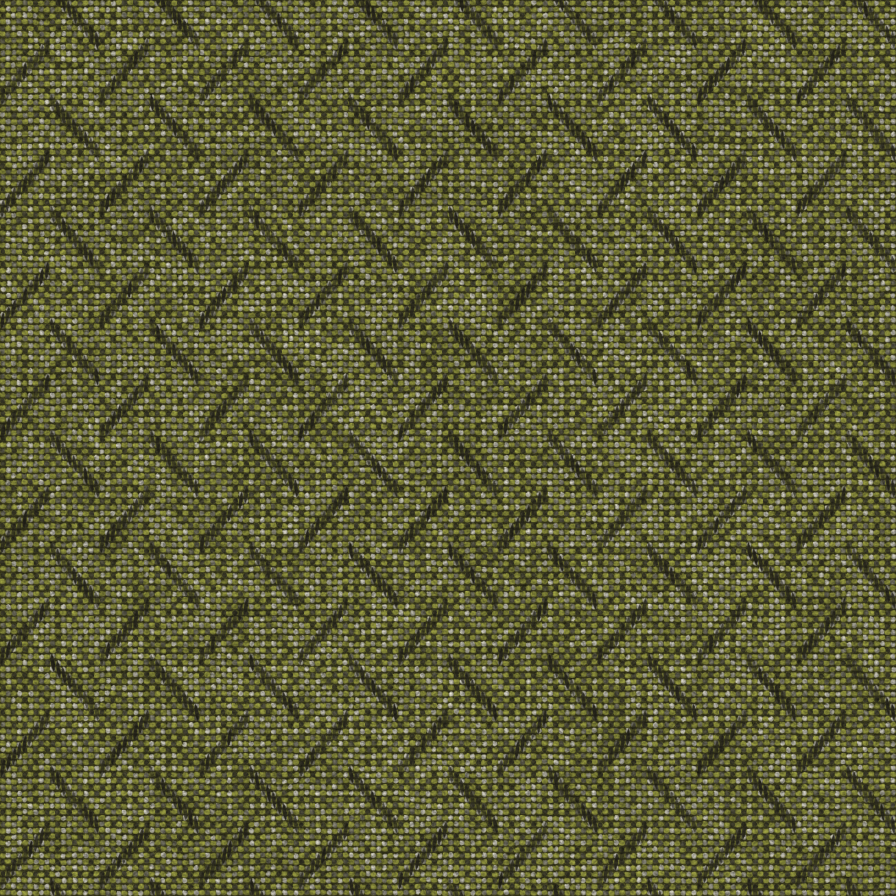
This texture is drawn by a WebGL 1 fragment shader. Its source:

```glsl
precision highp float;
// Woven upholstery cloth: green weft over a mottled grey warp in plain weave,
// with short diagonal rows of thin dark warp floats forming a broken zigzag.
// Each thread crossing is shaded from its grid index; 9 x 8 repeats of 18 x 18 threads.

uniform vec2 u_resolution;

float hash(vec2 p) {
  return fract(sin(dot(p, vec2(127.1, 311.7))) * 43758.55);
}

vec2 gradient(vec2 p) {
  float a = 6.2832 * hash(p);
  return vec2(cos(a), sin(a));
}

float gradientNoise(vec2 p) {
  vec2 i = floor(p), f = fract(p);
  vec2 s = f * f * f * (f * (f * 6.0 - 15.0) + 10.0);
  vec2 e = vec2(1.0, 0.0);
  float low = mix(dot(gradient(i), f), dot(gradient(i + e.xy), f - e.xy), s.x);
  float high = mix(dot(gradient(i + e.yx), f - e.yx), dot(gradient(i + e.xx), f - e.xx), s.x);
  return mix(low, high, s.y);
}

// 1 at the crossing where a long warp float is centred
float floatCentre(vec2 id) {
  vec2 k = floor(mod(id + vec2(9.5, 2.5), 18.0));
  float column = k.y < 9.0 ? k.y : 26.0 - k.y;
  return 1.0 - step(0.5, abs(k.x - column));
}

vec3 weftColor(vec2 f, vec2 id, float fibre) {
  float crown = smoothstep(0.0, 0.75, 1.0 - 3.7 * f.y * f.y - 1.6 * f.x * f.x);
  vec3 green = mix(vec3(0.20, 0.195, 0.10), vec3(0.47, 0.48, 0.20), crown);
  return green * (0.92 + 0.16 * hash(id + 17.0) + 0.4 * fibre);
}

vec3 warpColor(vec2 f, vec2 id, float fibre) {
  // alternate ends lean grey or charcoal, with random mottling
  float tone = 0.75 * hash(id) + 0.25 * mod(id.x, 2.0);
  vec3 yarn = mix(vec3(0.19, 0.185, 0.13), vec3(0.61, 0.60, 0.56), smoothstep(0.12, 0.8, tone));
  float shade = 1.08 - 1.0 * f.x * f.x - 1.3 * f.y * f.y;
  return yarn * (shade + 0.5 * fibre);
}

vec3 cloth(vec2 u) {
  vec2 g = vec2(u.x, 1.0 - u.y) * vec2(162.0, 144.0);
  // slightly uneven thread spacing
  g += 0.2 * vec2(gradientNoise(g * 0.23), gradientNoise(g * 0.19 + 40.0));
  vec2 id = floor(g);
  float fibre = gradientNoise(g * vec2(1.7, 2.3) + 9.0) + 0.4 * gradientNoise(g * vec2(3.9, 4.7));

  // each crossing sits a little off its place
  vec2 jitter = vec2(hash(id + 31.0), hash(id + 57.0)) - 0.5;
  vec2 f = fract(g) - 0.5;
  vec2 bump = f + 0.15 * fibre + 0.16 * jitter;

  float centre = floatCentre(id);
  float above = floatCentre(id + vec2(0.0, 1.0));
  float below = floatCentre(id - vec2(0.0, 1.0));
  float figure = max(centre, max(above, below));
  float warpOver = mod(id.x + id.y, 2.0) < 0.5 ? 1.0 : 0.0;

  vec3 color = weftColor(bump, id, fibre);

  if (warpOver > 0.5) {
    float rim = length(bump / vec2(0.47, 0.45));
    color = mix(color * 0.85, warpColor(bump, id, fibre), smoothstep(1.15, 0.75, rim));
  }

  if (figure > 0.5) {
    // long float: a short dark stroke leaning along its diagonal, uneven in strength
    float along = f.y + below - above;
    vec2 middle = id + vec2(0.0, above - below);
    float lean = mod(middle.y + 2.5, 18.0) < 9.0 ? 0.14 : -0.14;
    float across = abs(f.x + 0.08 * fibre - lean * along);
    float width = 0.36 - 0.17 * along * along;
    float strength = 0.55 + 0.45 * hash(middle + 5.0);
    vec3 dark = vec3(0.12, 0.115, 0.085) * (1.1 + 0.5 * fibre);
    color = mix(color * 0.95, dark, strength * smoothstep(width + 0.13, width - 0.13, across));
  }

  // faint streaks along the weft and broad mottling
  float streak = gradientNoise(vec2(u.x * 5.0, id.y * 0.71 + 3.0));
  float mottle = gradientNoise(u * 11.0 + 2.0);
  return color * (1.04 + 0.08 * streak + 0.04 * mottle);
}

void main() {
  // average a 3 x 3 grid of samples to smooth thread edges
  vec3 sum = vec3(0.0);
  for (int j = 0; j < 3; j++) {
    for (int i = 0; i < 3; i++) {
      vec2 offset = (vec2(float(i), float(j)) - 1.0) / 3.0;
      sum += cloth((gl_FragCoord.xy + offset) / u_resolution);
    }
  }
  gl_FragColor = vec4(sum / 9.0, 1.0);
}
```
